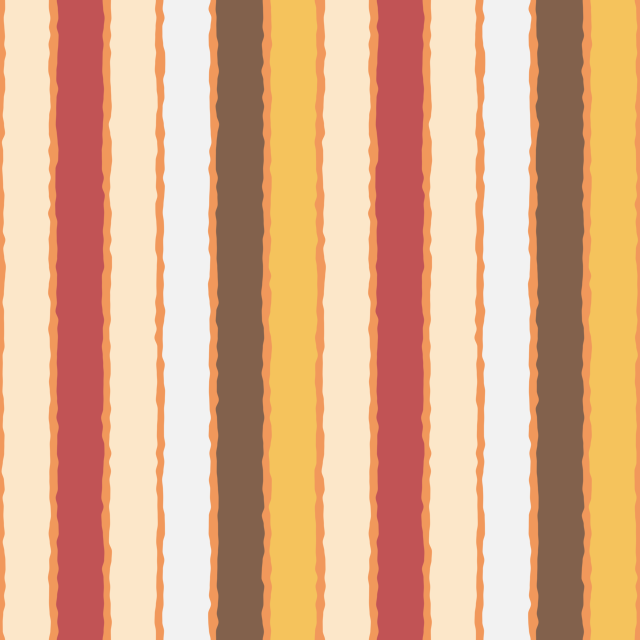
Give the GLSL for this pattern, as a Shadertoy shader.

```glsl
float hash(ivec2 p) {
    uint h = uint(p.x) * 1597334677u ^ uint(p.y) * 3812015801u;
    h = (h ^ (h >> 15)) * 2246822519u;
    h ^= h >> 13;
    return float(h & 65535u) / 65535.0;
}

// Signed value noise along y, wrapping after the given number of cells
float wrapNoise(float y, int cells, int seed) {
    float t = y * float(cells);
    int cell = int(floor(t));
    float a = hash(ivec2((cell + cells) % cells, seed));
    float b = hash(ivec2((cell + 1) % cells, seed));
    return mix(a, b, smoothstep(0.0, 1.0, fract(t))) * 2.0 - 1.0;
}

// Ragged offset of one side of a line, in stripe widths
float tornEdge(float y, int seed) {
    return 0.027 * wrapNoise(y, 72, seed) + 0.012 * wrapNoise(y, 31, seed + 40);
}

vec3 stripeColor(int i) {
    if (i == 1) return vec3(0.755, 0.325, 0.335);
    if (i == 3) return vec3(0.95);
    if (i == 4) return vec3(0.51, 0.38, 0.30);
    if (i == 5) return vec3(0.96, 0.765, 0.36);
    return vec3(0.99, 0.905, 0.79);
}

void mainImage(out vec4 fragColor, in vec2 fragCoord) {
    vec2 uv = fragCoord / iResolution.xy;

    // Two repeats of six stripes
    float x = uv.x * 12.0;
    vec3 color = stripeColor(int(floor(x)) % 6);

    // Torn orange line over each boundary
    float boundary = floor(x + 0.5);
    int line = int(boundary) % 6;
    float d = x - boundary - 0.008 * wrapNoise(uv.y, 9, line + 80);
    float left = -0.071 + tornEdge(uv.y, line * 2);
    float right = 0.071 + tornEdge(uv.y, line * 2 + 1);
    float soft = max(0.014, 9.0 / iResolution.x);
    float ink = smoothstep(-soft, soft, d - left) * smoothstep(-soft, soft, right - d);

    fragColor = vec4(mix(color, vec3(0.945, 0.595, 0.355), ink), 1.0);
}
```
